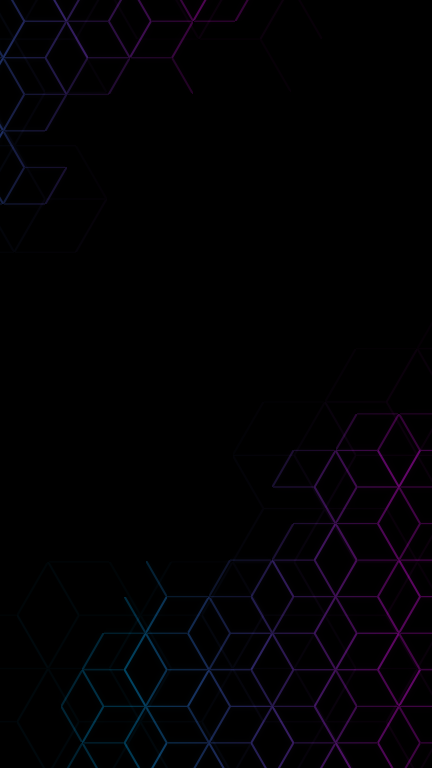
Reproduce this background procedurally as a Shadertoy shader.

```glsl
// Dim neon lattice of cube-like rhombi in two opposite corners of a black canvas.

const float PI = 3.14159265;

float hash(vec2 p) {
    return fract(sin(dot(floor(p * 900.0 + 0.5), vec2(12.99, 78.23))) * 4375.85);
}

// Nearest edge of a rhombus tiling: midpoint (xy), distance (z), slantedness (w).
vec4 nearestEdge(vec2 p, vec2 anchor, float spacing) {
    vec2 cell = vec2(sqrt(3.0), 1.0) * spacing;
    vec2 q = p - anchor;
    vec2 a = cell * round(q / cell);
    vec2 b = cell * (round(q / cell - 0.5) + 0.5);
    vec2 hub = length(q - a) < length(q - b) ? a : b;
    vec2 r = q - hub;
    float angle = round(atan(r.y, r.x) * 3.0 / PI) * PI / 3.0;
    vec2 dir = vec2(cos(angle), sin(angle));
    float dist = abs(r.x * dir.y - r.y * dir.x);
    return vec4(anchor + hub + dir * spacing * 0.2887, dist, abs(dir.y));
}

float outside(vec2 p, vec2 center, float radius) {
    return length(p - center) - radius;
}

// Regions are positive where edges are lit; notches make the borders ragged.
float upperRegion(vec2 m) {
    float d = min(0.3392 - m.x - m.y, 0.28 - m.y);
    d = min(d, outside(m, vec2(0.182, 0.146), 0.0505));
    d = min(d, outside(m, vec2(0.111, 0.182), 0.0495));
    return min(d, outside(m, vec2(0.280, 0.078), 0.0326));
}

float lowerRegion(vec2 m) {
    float d = min(m.x + m.y - 0.9544, min(m.y - 0.527, m.x - 0.0846));
    d = min(d, outside(m, vec2(0.332, 0.6706), 0.043));
    d = min(d, outside(m, vec2(0.2604, 0.7096), 0.0456));
    return min(d, outside(m, vec2(0.4102, 0.5534), 0.0195));
}

float upperFaintRegion(vec2 m) {
    float d = min(0.449 - m.x - m.y, 0.345 - m.y);
    return min(d, outside(m, vec2(0.221, 0.169), 0.104));
}

float lowerFaintRegion(vec2 m) {
    return min(0.667 * m.x + m.y - 0.772, outside(m, vec2(0.208, 0.664), 0.085));
}

// Thin core with a narrow halo, varied from edge to edge.
float glowLine(vec4 edge, float depth, float pixel) {
    float width = mix(0.0008, 0.0014, edge.w);
    float core = smoothstep(width + 0.6 * pixel, width - 0.6 * pixel, edge.z);
    float halo = 0.13 * exp(-edge.z / 0.003);
    float strength = mix(0.55, 1.0, smoothstep(0.0, 0.07, depth));
    strength *= mix(0.65, 1.0, hash(edge.xy)) * mix(0.8, 1.0, edge.w);
    return (core + halo) * strength * smoothstep(0.0, 0.001, depth);
}

vec3 neon(float t) {
    vec3 cyan = vec3(0.0, 0.25, 0.36);
    vec3 violet = vec3(0.17, 0.13, 0.37);
    vec3 magenta = vec3(0.34, 0.02, 0.36);
    vec3 cool = mix(cyan, violet, clamp(t * 2.0, 0.0, 1.0));
    return mix(cool, magenta, clamp(t * 2.0 - 1.0, 0.0, 1.0));
}

void mainImage(out vec4 fragColor, in vec2 fragCoord) {
    // Canvas height is one unit, y runs downward.
    float pixel = 1.0 / iResolution.y;
    vec2 p = vec2(fragCoord.x, iResolution.y - fragCoord.y) * pixel;

    // Bright lattices.
    vec4 edge = nearestEdge(p, vec2(0.0866, 0.1228), 0.0952);
    float upper = glowLine(edge, upperRegion(edge.xy), pixel);
    edge = nearestEdge(p, vec2(0.5195, 0.6341), 0.0952);
    float lower = glowLine(edge, lowerRegion(edge.xy), pixel);

    // Larger faint lattices behind them.
    edge = nearestEdge(p, vec2(0.1387, 0.2591), 0.1388);
    upper += 0.13 * glowLine(edge, upperFaintRegion(edge.xy), pixel);
    edge = nearestEdge(p, vec2(0.4232, 0.5234), 0.1388);
    lower += 0.13 * glowLine(edge, lowerFaintRegion(edge.xy), pixel);

    // Hue runs from cyan on the left to magenta on the right.
    vec3 color = upper * neon(0.32 + 2.7 * p.x) + lower * neon((p.x - 0.17) / 0.34);
    fragColor = vec4(color, 1.0);
}
```
